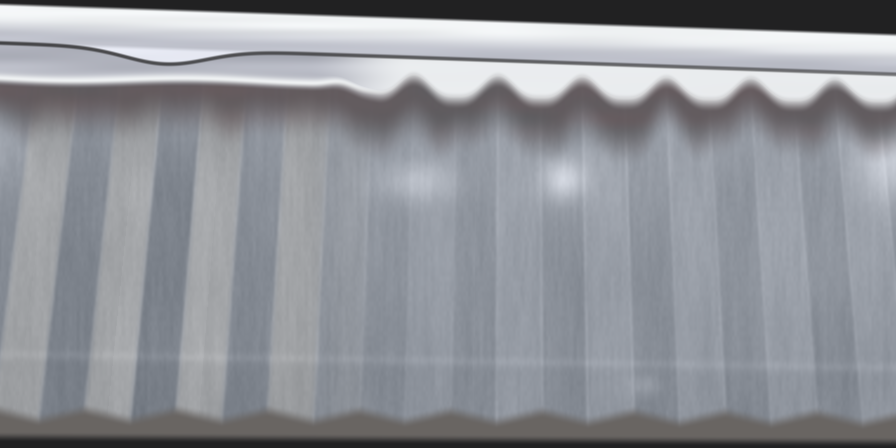
Reproduce this texture procedurally as a WebGL 1 fragment shader.

```glsl
precision highp float;
// Corrugated brushed metal wall under a rolled bright rim, ten ridges across.
uniform vec2 u_resolution;

const vec3 DARK = vec3(0.13, 0.13, 0.135);
const vec3 SHADOW = vec3(0.33, 0.325, 0.335);
const vec3 STEEL_LOW = vec3(0.42, 0.445, 0.48);
const vec3 STEEL_HIGH = vec3(0.70, 0.72, 0.755);
const vec3 RIM_GREY = vec3(0.69, 0.70, 0.74);
const vec3 RIM_WHITE = vec3(0.94, 0.95, 0.955);
const vec3 FOOT = vec3(0.41, 0.395, 0.385);

const float PITCH_TOP = 0.0940;     // ridge spacing below the rim
const float PITCH_BOTTOM = 0.1022;  // ridge spacing at the foot
const float RIDGE_TOP = 0.462;      // position of ridge zero at the rim
const float RIDGE_BOTTOM = 0.452;   // position of ridge zero at the foot
const float SCALLOP = 0.048;        // height of the bumps in the lip
const float CREASE_WIDTH = 0.004;   // half width of the rim crease
const float GRAIN = 0.16;           // strength of the brushed streaks
const float TAU = 6.2831853;

float hash(vec2 p) {
  vec3 q = fract(vec3(p.xyx) * 0.1031);
  q += dot(q, q.yzx + 33.33);
  return fract((q.x + q.y) * q.z);
}

float noise(vec2 p) {
  vec2 i = floor(p), f = fract(p);
  f = f * f * (3.0 - 2.0 * f);
  return mix(mix(hash(i), hash(i + vec2(1, 0)), f.x),
             mix(hash(i + vec2(0, 1)), hash(i + vec2(1, 1)), f.x), f.y);
}

// Soft elliptical spot of light
float glow(vec2 p, vec2 centre, vec2 size) {
  vec2 q = (p - centre) / size;
  return exp(-dot(q, q));
}

// Smooth step around an edge, never narrower than a pixel
float edge(float at, float soft, float v) {
  float w = max(soft, 0.8 / u_resolution.y);
  return smoothstep(at - w, at + w, v);
}

// Ridge coordinate: whole numbers lie on ridges
float ridgePhase(float x, float depth) {
  float t = clamp((0.93 - depth) / 0.73, 0.0, 1.0);
  return (x - mix(RIDGE_BOTTOM, RIDGE_TOP, t)) / mix(PITCH_BOTTOM, PITCH_TOP, t);
}

// Ribbed wall with lit faces, creases, streaks and glare
vec3 wall(vec2 p, float phase) {
  float side = smoothstep(0.34, 0.44, p.x);
  float rightFace = smoothstep(-0.3, 0.3, sin(TAU * phase));
  float lit = mix(1.0 - rightFace, rightFace, side);
  float wear = hash(vec2(floor(phase + 0.25) + 40.0, 7.0));
  float contrast = mix(0.46, 0.18, smoothstep(0.2, 0.42, p.x)) * (0.7 + 0.5 * wear);
  contrast *= smoothstep(0.2, 0.45, p.y);

  float tone = 0.47 + contrast * (lit - 0.5);
  tone += 0.14 * smoothstep(0.15, 0.5, p.x) * (1.0 - smoothstep(0.35, 0.85, p.y));
  float crease = abs(fract(phase * 2.0 + 0.5) - 0.5);
  tone += 0.13 * exp(-crease * crease * 500.0) * (0.4 + wear);

  // Brushed streaks, long and fine
  float streaks = noise(p * vec2(240.0, 14.0)) * 0.6 + noise(p * vec2(90.0, 4.0)) * 0.5
                + noise(p * vec2(380.0, 90.0)) * 0.4;
  tone += GRAIN * (streaks - 0.75) + 0.12 * (noise(p * vec2(14.0, 5.0)) - 0.5);

  // Dent line and glare
  float dent = p.y - 0.79 - 0.03 * p.x;
  tone += 0.10 * exp(-dent * dent * 9000.0) - 0.06 * smoothstep(0.0, 0.03, dent);
  tone += 0.50 * glow(p, vec2(0.465, 0.405), vec2(0.045, 0.045));
  tone += 0.85 * glow(p, vec2(0.630, 0.400), vec2(0.023, 0.045));
  tone += 0.70 * glow(p, vec2(1.000, 0.360), vec2(0.040, 0.085));
  tone += 0.30 * glow(p, vec2(0.000, 0.340), vec2(0.035, 0.080));
  tone += 0.28 * glow(p, vec2(0.720, 0.860), vec2(0.018, 0.025));
  vec3 warmth = vec3(0.025, 0.012, -0.012) * lit * (1.0 - side);
  return min(mix(STEEL_LOW, STEEL_HIGH, tone) + warmth, vec3(0.95));
}

void main() {
  vec2 p = gl_FragCoord.xy / u_resolution;
  p.y = 1.0 - p.y;  // depth below the top edge
  float phase = ridgePhase(p.x, p.y);
  float bump = pow(0.5 + 0.5 * cos(TAU * phase), 1.6);
  float ridged = smoothstep(0.34, 0.46, p.x);

  // Wall, shaded below the lip and cut by a zigzag foot
  float lip = 0.183 + 0.022 * p.x + ridged * (0.030 - SCALLOP * bump);
  lip += 0.004 * sin(p.x * 22.0) * (1.0 - ridged);
  float shade = smoothstep(lip + 0.025, lip + 0.14, p.y + 0.035 * (noise(p * vec2(35.0, 3.0)) - 0.5));
  vec3 shadow = SHADOW + vec3(0.045, 0.0, 0.0) * noise(p * vec2(12.0, 30.0));
  vec3 color = mix(shadow, wall(p, phase), 0.12 + 0.88 * shade);
  float zigzag = abs(fract(phase) - 0.5) * 2.0;
  float foot = 0.913 + 0.024 * zigzag + 0.008 * p.x;
  color = mix(color, FOOT, edge(foot, 0.016, p.y));
  color = mix(color, DARK, edge(0.975 + 0.012 * p.x, 0.012, p.y));

  // Bright ledge: grey sheet with a white lip on the left, white on the right
  float white = max(ridged * 0.9, exp(-pow((p.y - lip + 0.008) / 0.011, 2.0)));
  vec3 ledge = mix(RIM_GREY + 0.12 * (noise(p * vec2(7.0, 40.0)) - 0.5), RIM_WHITE, white);
  color = mix(ledge, color, edge(lip, 0.010 + 0.010 * ridged, p.y));

  // Rolled rim, its sagging crease, and the dark space above
  float line = 0.096 + 0.070 * p.x;
  float crease = line + 0.034 * glow(p, vec2(0.185, p.y), vec2(0.065, 1.0));
  float top = 0.010 + 0.068 * p.x;
  float roll = clamp((p.y - top) / (line - top), 0.0, 1.0);
  vec3 rim = mix(RIM_WHITE, RIM_GREY + 0.05, smoothstep(0.25, 0.85, roll));
  rim += 0.05 * (noise(p * vec2(9.0, 70.0)) - 0.5) + 0.16 * edge(line, 0.006, p.y);
  color = mix(rim, color, edge(crease, 0.004, p.y));
  float creaseInk = 1.0 - edge(CREASE_WIDTH, 0.003, abs(p.y - crease));
  color = mix(color, DARK + 0.08, creaseInk * mix(0.9, 0.65, p.x));
  color = mix(DARK, color, edge(top, 0.005, p.y));

  gl_FragColor = vec4(clamp(color, 0.0, 1.0), 1.0);
}
```
